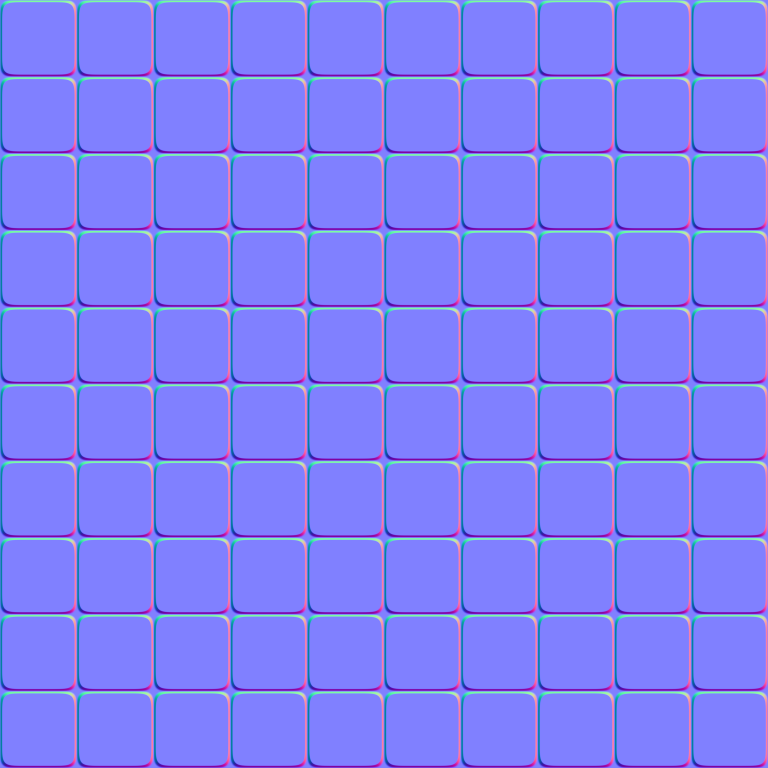
A WebGL 2 fragment shader for this texture map:

```glsl
#version 300 es
precision highp float;
// Tangent-space normal map of a square tile grid with rounded, bevelled edges.
// Each tile is a superellipse: its radius places the bevel and its gradient
// gives the tilt direction. Supersampling keeps the narrow bevels smooth.

#define TILES 10.0          // whole repeats across and down
#define ROUNDNESS 8.0       // superellipse exponent, higher is squarer
#define BEVEL_INNER 0.934   // radius where the flat face ends
#define BEVEL_STEEP 0.952   // radius where the full tilt is reached
#define CORNER_EASE 0.980   // radius where the corner tilt starts to fade
#define CORNER_OUTER 1.030  // radius where the corner is flat again
#define JOINT_EASE 0.982    // distance from centre where the joint begins
#define JOINT_FLAT 0.996    // distance from centre where the joint is flat
#define TILT 0.97           // sine of the steepest bevel angle
#define SAMPLES 4           // subsamples per pixel side

uniform vec2 u_resolution;
out vec4 fragColor;

// Outward unit direction across the superellipse contours.
vec2 outwardDirection(vec2 p) {
  vec2 gradient = sign(p) * pow(abs(p), vec2(ROUNDNESS - 1.0));
  return gradient / max(length(gradient), 1e-6);
}

// Equals 1 on the tile border at the middle of each side.
float superellipseRadius(vec2 p) {
  vec2 powers = pow(abs(p), vec2(ROUNDNESS));
  return pow(powers.x + powers.y, 1.0 / ROUNDNESS);
}

// Surface normal; both the tile face and the joint are flat.
vec3 tileNormal(vec2 uv) {
  vec2 p = fract(uv * TILES) * 2.0 - 1.0;
  float radius = superellipseRadius(p);
  float side = max(abs(p.x), abs(p.y));
  float bevel = smoothstep(BEVEL_INNER, BEVEL_STEEP, radius)
              * (1.0 - smoothstep(CORNER_EASE, CORNER_OUTER, radius))
              * (1.0 - smoothstep(JOINT_EASE, JOINT_FLAT, side));
  float tilt = TILT * bevel;
  return vec3(outwardDirection(p) * tilt, sqrt(1.0 - tilt * tilt));
}

void main() {
  // Average a grid of subsamples inside the pixel.
  vec2 corner = gl_FragCoord.xy - 0.5;
  vec3 colour = vec3(0.0);
  for (int j = 0; j < SAMPLES; j++) {
    for (int i = 0; i < SAMPLES; i++) {
      vec2 offset = (vec2(i, j) + 0.5) / float(SAMPLES);
      vec3 normal = tileNormal((corner + offset) / u_resolution);
      colour += normal * 0.5 + 0.5;
    }
  }
  fragColor = vec4(colour / float(SAMPLES * SAMPLES), 1.0);
}
```
